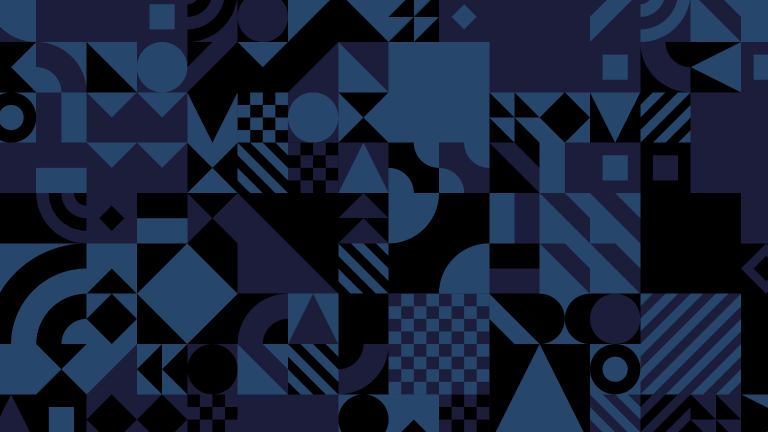
Reproduce this pattern procedurally as a WebGL 1 fragment shader.

```glsl
precision highp float;
uniform vec2 u_resolution;

#define TILES_ACROSS 15.256
#define GRID_SHIFT vec2(0.28, 0.253)
#define BLACK vec3(0.0)
#define PURPLE vec3(0.11, 0.11, 0.23)
#define BLUE vec3(0.15, 0.28, 0.42)
#define BIG_SHARE 0.6
#define BIG_PLAIN_SHARE 0.3
#define MOTIF_SLOTS 23.0
#define SEED 4.0

float hash(vec2 cell, float salt) {
  vec3 p = fract(vec3(cell, salt + SEED * 7.0) * vec3(0.1031, 0.1030, 0.0973));
  p += dot(p, p.yzx + 33.33);
  return fract((p.x + p.y) * p.z);
}

// Signed distance to bands that fill the first half of each period
float stripes(float x, float period) {
  return (abs(fract(x / period + 0.25) - 0.5) - 0.25) * period;
}

float diamond(vec2 p, float radius) {
  return (abs(p.x) + abs(p.y) - radius) * 0.7071;
}

// Signed distance to a motif; p spans -0.5 to 0.5
float motif(vec2 p, float kind) {
  vec2 corner = p + 0.5;
  vec2 a = abs(p);
  float r = length(p);
  float cornerR = length(corner);

  // Round motifs
  if (kind < 1.0) return cornerR - 1.0;
  if (kind < 2.0) return abs(cornerR - 0.75) - 0.25;
  if (kind < 4.0) return max(stripes(cornerR - 0.25, 0.5), cornerR - 1.0);
  if (kind < 5.0) return r - 0.5;
  if (kind < 6.0) return abs(r - 0.375) - 0.125;
  if (kind < 7.0) return length(vec2(p.x, 0.5 - a.y)) - 0.5;
  if (kind < 8.0) return min(cornerR, length(p - 0.5)) - 0.5;

  // Diamonds and squares
  if (kind < 9.0) return diamond(p, 0.5);
  if (kind < 10.0) return max(diamond(p, 0.5), -diamond(p, 0.25));
  if (kind < 11.0) return diamond(p, 0.25);
  if (kind < 12.0) return max(a.x, a.y) - 0.25;
  if (kind < 13.0) {
    float columns = stripes(corner.x, 0.5);
    float rows = stripes(corner.y, 0.5);
    return max(min(columns, rows), -max(columns, rows));
  }

  // Triangles
  if (kind < 14.0) return (p.x + p.y) * 0.7071;
  if (kind < 15.0) return (a.y - a.x) * 0.7071;
  if (kind < 16.0) return (a.y + p.x) * 0.7071;
  if (kind < 17.0) return (corner.x + 2.0 * a.y - 1.0) * 0.4472;
  if (kind < 18.0) return (fract(corner.x * 2.0) + 2.0 * a.y - 1.0) * 0.3536;
  if (kind < 19.0) {
    vec2 q = fract(corner * 2.0) - 0.5;
    return (q.x + q.y) * 0.3536;
  }

  // Straight bands
  if (kind < 20.0) return stripes(corner.x + corner.y, 0.5) * 0.7071;
  if (kind < 21.0) return (abs(p.x + p.y - 0.25) - 0.25) * 0.7071;
  if (kind < 22.0) return p.x;
  return 1.0;
}

// Local peaks of the hash start 2x2 blocks, so blocks never overlap
bool startsBlock(vec2 cell) {
  float here = hash(cell, 1.0);
  for (int y = -1; y <= 1; y++)
    for (int x = -1; x <= 1; x++)
      if (hash(cell + vec2(float(x), float(y)), 1.0) > here) return false;
  return true;
}

vec3 palette(float index) {
  return index < 0.5 ? BLACK : (index < 1.5 ? PURPLE : BLUE);
}

vec3 tiles(vec2 grid, float pixel) {
  vec2 cell = floor(grid) + 40.0;
  vec2 local = fract(grid);
  vec2 origin = cell;
  bool inBlock = false;
  for (int y = 0; y < 2; y++)
    for (int x = 0; x < 2; x++) {
      vec2 candidate = cell - vec2(float(x), float(y));
      if (startsBlock(candidate)) { origin = candidate; inBlock = true; }
    }

  // A block holds one double-size motif or four equal copies
  float kind = floor(hash(origin, 2.0) * MOTIF_SLOTS);
  if (inBlock && hash(origin, 3.0) < BIG_SHARE) {
    local = (local + cell - origin) * 0.5;
    pixel *= 0.5;
    if (hash(origin, 4.0) < BIG_PLAIN_SHARE) kind = MOTIF_SLOTS;
  }

  // Quarter turns
  float turn = floor(hash(origin, 5.0) * 4.0);
  vec2 p = local - 0.5;
  if (mod(turn, 2.0) > 0.5) p = vec2(-p.y, p.x);
  if (turn > 1.5) p = -p;

  // Two different colours per tile
  float ground = floor(hash(origin, 6.0) * 3.0);
  float ink = mod(ground + 1.0 + floor(hash(origin, 7.0) * 2.0), 3.0);
  float cover = clamp(0.5 - motif(p, kind) / pixel, 0.0, 1.0);
  return mix(palette(ground), palette(ink), cover);
}

void main() {
  float pixel = TILES_ACROSS / u_resolution.x;
  vec3 color = vec3(0.0);
  // Four samples smooth the seams between tiles
  for (int y = 0; y < 2; y++)
    for (int x = 0; x < 2; x++) {
      vec2 offset = vec2(float(x), float(y)) * 0.5 - 0.25;
      color += tiles((gl_FragCoord.xy + offset) * pixel + GRID_SHIFT, pixel * 0.5);
    }
  gl_FragColor = vec4(color * 0.25, 1.0);
}
```
